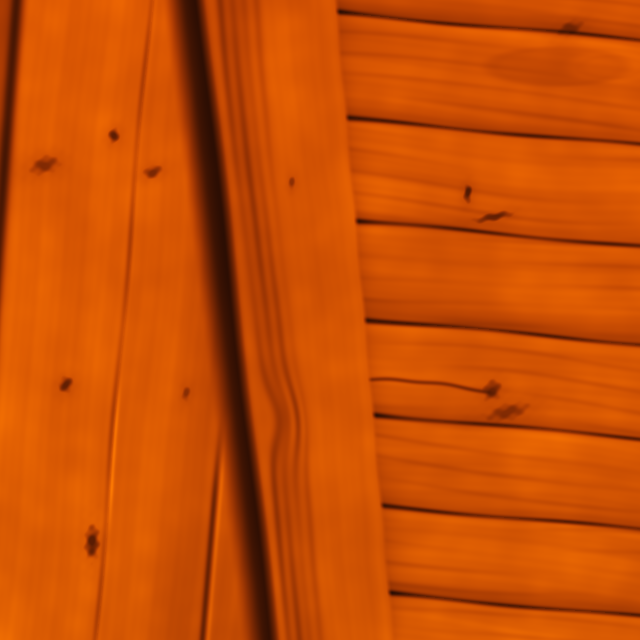
Write a Shadertoy shader that draws this texture.

```glsl
float ridge(float d, float w) { return exp(-d * d / (w * w)); }

vec2 hash2(vec2 c) {
    return fract(sin(vec2(dot(c, vec2(127.1, 311.7)), dot(c, vec2(269.5, 183.3)))) * 4375.5);
}

// Soft cellular noise: overlapping blobs, one per cell
float mottle(vec2 p) {
    vec2 cell = floor(p);
    float sum = 0.0;
    for (int j = -1; j <= 1; j++)
        for (int i = -1; i <= 1; i++) {
            vec2 c = cell + vec2(i, j);
            vec2 d = c + hash2(c) - p;
            sum += exp(-4.0 * dot(d, d));
        }
    return sum - 0.78;
}

// Layered sines running along a board, bent slowly along its length
float grain(float across, float along, float seed) {
    float sum = 0.0, amp = 0.5, freq = 42.0;
    for (int i = 0; i < 5; i++) {
        float k = float(i);
        float bend = sin(along * (3.0 + k) + seed * 2.3 + across * 11.0);
        sum += amp * sin(across * freq + seed * (k + 1.7) + 1.3 * bend);
        freq *= 1.8;
        amp *= 0.75;
    }
    return sum;
}

float leftBoards(vec2 p) {
    float seam = p.x - 0.151 - 0.087 * p.y - 0.002 * sin(p.y * 14.0);
    float seam2 = p.x - 0.316 - 0.085 * p.y;
    float side = step(0.0, seam);
    float v = 0.87 - 0.02 * side + 0.022 * grain(seam, p.y, 2.0 + side);
    v -= 0.08 * smoothstep(0.05, 0.15, seam);

    // Seams with lit edges
    v -= (0.14 + 0.05 * sin(p.y * 23.0)) * ridge(seam + 0.003, 0.0045);
    float lit = smoothstep(0.16, 0.24, p.y) * smoothstep(0.42, 0.34, p.y);
    v += (0.03 + 0.12 * lit) * ridge(seam - 0.003, 0.0035);
    float low = smoothstep(0.38, 0.2, p.y);
    v -= low * 0.36 * ridge(seam2, 0.005);
    v += low * 0.12 * ridge(seam2 - 0.009, 0.004);

    // Gap in the upper left corner
    float gap = p.x + 0.045 - 0.075 * p.y;
    v *= 1.0 - 0.22 * smoothstep(0.0, -0.01, gap);
    v *= 1.0 - 0.65 * ridge(gap + 0.003, 0.010);

    // Deep shadow cast beside the beam
    float shade = p.x - 0.391 + 0.124 * p.y;
    float depth = smoothstep(-0.016, 0.024, shade) * 0.76 + smoothstep(0.008, 0.04, shade) * 0.18;
    return mix(v, 0.135, depth);
}

float beam(vec2 p, float b) {
    float knot = exp(-30.0 * pow(b - 0.28, 2.0) - 300.0 * pow(p.y - 0.345, 2.0));
    float q = b - 0.09 * knot + 0.018 * sin(p.y * 9.0 + 1.0);
    float v = 0.825 + 0.016 * grain(q * 0.2, p.y, 5.0);
    for (int i = 0; i < 4; i++) {
        float k = float(i);
        float fade = 0.65 + 0.35 * sin(p.y * 8.0 + k * 2.1);
        v -= (0.19 - 0.03 * k) * fade * ridge(q - 0.13 - 0.09 * k, 0.03);
    }
    v -= 0.07 * ridge(q - 0.22, 0.14) + 0.07 * knot * sin(q * 45.0);
    v += 0.03 * ridge(b - 0.94, 0.05);
    return v * (1.0 - 0.25 * ridge(b, 0.04));
}

float planks(vec2 p, float fromBeam) {
    // Courses narrow slightly towards the bottom
    float h = p.y + 0.09 * (p.x - 1.0) + 0.0016 * sin(p.x * 17.0 + p.y * 9.0);
    float course = (0.1668 - sqrt(0.02782 - 0.01112 * (0.9375 - h))) / 0.00556;
    float id = floor(course), near = floor(course + 0.5);
    float d = h - 0.9375 + 0.1668 * near - 0.00278 * near * near;
    float v = 0.845 + 0.015 * sin(id * 2.4) + 0.03 * grain(h + 0.008 * sin(p.x * 8.0 + id), p.x, id);
    v -= 0.06 * smoothstep(0.6, 1.0, course - id);

    // Sparse dark growth streaks
    float streak = sin(h * 190.0 + 2.0 * sin(p.x * 7.0 + id * 1.9) + id * 3.0);
    v -= 0.065 * pow(0.5 + 0.5 * streak, 5.0) * (0.5 + 0.5 * sin(p.x * 9.0 + h * 31.0));

    // Joints, darkest next to the beam and uneven along their length
    float ink = 0.47 + 0.09 * sin(p.x * 29.0 + near * 2.7) + 0.26 * exp(-fromBeam * 28.0);
    v *= 1.0 - ink * ridge(d, 0.0037 + 0.001 * exp(-fromBeam * 20.0));
    v -= 0.06 * ridge(d - 0.008, 0.009);
    v += 0.025 * ridge(d + 0.011, 0.007);

    // Long split and pale oval figure
    float split = p.y - 0.407 + 0.6 * pow(max(p.x - 0.58, 0.0), 2.0) + 0.001 * sin(p.x * 70.0);
    v -= 0.34 * ridge(split, 0.0035) * smoothstep(0.78, 0.75, p.x);
    float oval = length((p - vec2(0.872, 0.896)) / vec2(0.11, 0.03));
    v -= 0.06 * smoothstep(1.15, 0.85, oval) + 0.02 * ridge(oval - 1.0, 0.15);
    float oval2 = length((p - vec2(0.955, 0.895)) / vec2(0.07, 0.025));
    v += 0.04 * smoothstep(1.2, 0.7, oval2) - 0.02 * ridge(oval2 - 0.7, 0.15);
    return v * (1.0 - 0.12 * exp(-fromBeam * 60.0));
}

// Knots: centre and radii
const vec4 KNOTS[12] = vec4[12](
    vec4(0.178, 0.788, 0.008, 0.010), vec4(0.070, 0.742, 0.020, 0.012),
    vec4(0.239, 0.731, 0.013, 0.009), vec4(0.103, 0.399, 0.010, 0.011),
    vec4(0.291, 0.385, 0.006, 0.010), vec4(0.144, 0.152, 0.010, 0.024),
    vec4(0.891, 0.956, 0.018, 0.010), vec4(0.771, 0.661, 0.027, 0.006),
    vec4(0.769, 0.390, 0.013, 0.014), vec4(0.793, 0.356, 0.030, 0.011),
    vec4(0.731, 0.698, 0.006, 0.013), vec4(0.456, 0.714, 0.005, 0.009));

float knotShade(vec2 p) {
    float shade = 0.0;
    for (int i = 0; i < 12; i++) {
        vec2 d = p - KNOTS[i].xy;
        d.y -= 0.2 * d.x;
        float r = length(d / KNOTS[i].zw) + 0.2 * sin(d.x * 260.0 + float(i)) * sin(d.y * 310.0);
        float strength = 0.4 + 0.14 * sin(float(i) * 2.6 + 1.0);
        shade = max(shade, strength * smoothstep(1.35, 0.2, r) + 0.07 * exp(-r * r * 0.3));
    }
    return shade;
}

void mainImage(out vec4 fragColor, in vec2 fragCoord) {
    vec2 p = fragCoord / iResolution.xy;
    float beamLeft = 0.430 - 0.114 * p.y + 0.002 * sin(p.y * 11.0);
    float beamRight = 0.615 - 0.09 * p.y + 0.001 * sin(p.y * 40.0);

    float v = leftBoards(p);
    v = mix(v, beam(p, (p.x - beamLeft) / (beamRight - beamLeft)), smoothstep(-0.010, 0.009, p.x - beamLeft));
    v = mix(v, planks(p, max(p.x - beamRight, 0.0)), smoothstep(-0.005, 0.005, p.x - beamRight));

    // Stain variation and knots
    v *= 1.0 + 0.04 * mottle(p * 7.0) + 0.02 * mottle(p * 26.0);
    v *= 1.0 - knotShade(p);
    v = clamp(v, 0.03, 1.0);

    // Amber stain: highlights lean towards yellow
    float green = v * (0.31 + 0.16 * pow(v, 4.0) + 0.025 * (1.0 - p.y) * v);
    fragColor = vec4(v, green, 0.01, 1.0);
}
```
